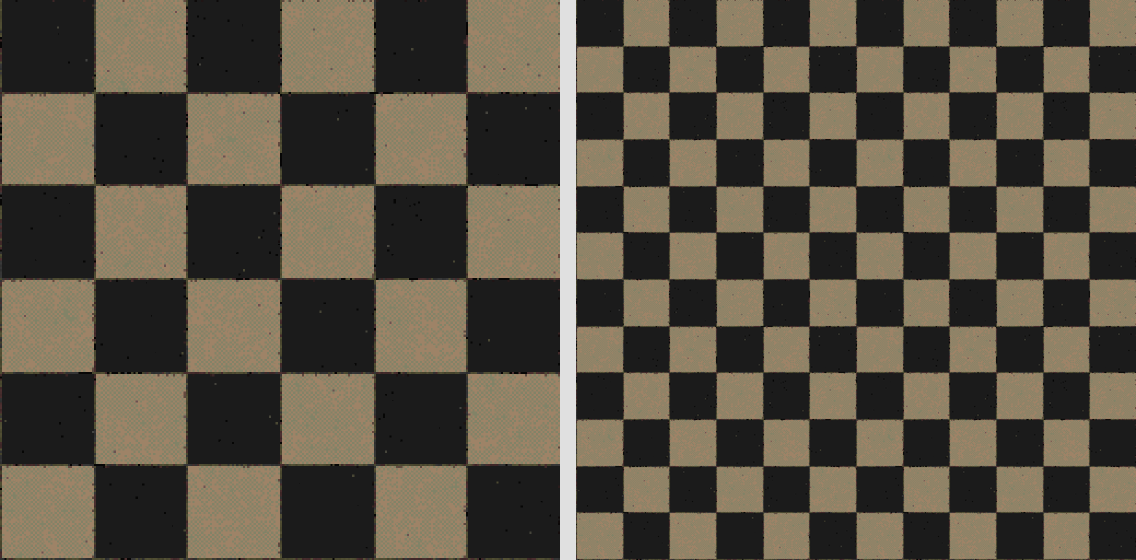
Left: one tile. Right: repeated 2 by 2.
Give the GLSL for this pattern, as a Shadertoy shader.

```glsl
// Worn six by six checkerboard in dithered tan and near-black, with thin mottled seams.

const float CELLS = 6.0;     // squares across and down
const float TEXELS = 256.0;  // dither grains across and down

const vec3 BLACK  = vec3(0.104, 0.104, 0.104);
const vec3 CLAY   = vec3(0.620, 0.512, 0.405);
const vec3 SAGE   = vec3(0.510, 0.512, 0.405);
const vec3 OLIVE  = vec3(0.300, 0.290, 0.190);
const vec3 MAROON = vec3(0.270, 0.170, 0.170);
const vec3 GREY   = vec3(0.200, 0.200, 0.200);
const vec3 SOOT   = vec3(0.025, 0.022, 0.020);

// Integer hash of a lattice point, 0 to 1
float hash(vec2 p, uint seed) {
    uvec2 q = uvec2(p) * uvec2(1597334677u, 3812015801u);
    uint h = (q.x ^ q.y ^ (seed * 2654435769u)) * 1597334677u;
    h = (h ^ (h >> 15)) * 2246822519u;
    h = (h ^ (h >> 13)) * 3266489917u;
    return float((h ^ (h >> 16)) >> 8) / 16777216.0;
}

// Value noise that wraps after a whole number of steps
float wrapNoise(vec2 uv, float period, uint seed) {
    vec2 p = uv * period;
    vec2 i = floor(p);
    vec2 f = smoothstep(0.0, 1.0, p - i);
    vec2 a = mod(i, period);
    vec2 b = mod(i + 1.0, period);
    float low  = mix(hash(a, seed), hash(vec2(b.x, a.y), seed), f.x);
    float high = mix(hash(vec2(a.x, b.y), seed), hash(b, seed), f.x);
    return mix(low, high, f.y);
}

// Checkered dither of two tones, broken up by soft noise
vec3 tanSquare(vec2 texel, vec2 uv) {
    float level = 0.17 + 0.28 * wrapNoise(uv, 32.0, 1u) + 0.22 * wrapNoise(uv, 80.0, 2u);
    float parity = mod(texel.x + texel.y, 2.0);
    float threshold = 0.5 * (parity + hash(texel, 3u));
    vec3 color = mix(CLAY, SAGE, step(threshold, level));
    float speck = step(hash(texel, 4u), 0.0012);
    return mix(color, MAROON + 0.15, speck);
}

// Flat dark square with clustered soot and a few pale flecks
vec3 blackSquare(vec2 texel, vec2 uv) {
    float cluster = smoothstep(0.5, 0.95, wrapNoise(uv, 64.0, 5u));
    float soot = step(hash(texel, 6u), 0.0012 + 0.009 * cluster);
    float fleck = step(hash(texel, 7u), 0.0007);
    vec3 color = mix(BLACK, SOOT, soot);
    return mix(color, mix(OLIVE, GREY + 0.06, hash(texel, 8u)), fleck);
}

// Seam tint, held over short runs and broken by single grains
vec3 seamColor(vec2 texel, vec2 runSize) {
    vec2 run = floor(texel / runSize);
    float pick = hash(texel, 9u) < 0.4 ? hash(texel, 10u) : hash(run, 11u);
    vec3 color = pick < 0.48 ? OLIVE : pick < 0.72 ? MAROON : pick < 0.93 ? GREY : SOOT;
    return color * (0.88 + 0.24 * hash(texel, 12u));
}

vec3 board(vec2 uv) {
    vec2 texel = mod(floor(uv * TEXELS), TEXELS);
    vec2 cell = floor((texel + 0.5) * CELLS / TEXELS);
    vec2 before = floor((texel - 0.5) * CELLS / TEXELS);
    vec2 after = floor((texel + 1.5) * CELLS / TEXELS);

    // Alternating squares
    bool isTan = mod(cell.x + cell.y, 2.0) < 0.5;
    vec3 color = isTan ? tanSquare(texel, uv) : blackSquare(texel, uv);

    // Chipped grains on the far side of each seam
    bool rim = any(notEqual(after, cell));
    if (rim && hash(texel, 13u) < 0.09) {
        color = isTan ? mix(color, MAROON, 0.65) : mix(SOOT, MAROON, hash(texel, 14u));
    }

    // Seams along the left and lower side of every square
    if (before.x != cell.x) color = seamColor(texel, vec2(1.0, 6.0));
    if (before.y != cell.y) color = seamColor(texel, vec2(6.0, 1.0));
    return color;
}

void mainImage(out vec4 fragColor, in vec2 fragCoord) {
    // Four samples per pixel smooth the grain edges
    vec3 sum = vec3(0.0);
    for (int i = 0; i < 4; i++) {
        vec2 offset = vec2(i % 2, i / 2) * 0.5 - 0.25;
        sum += board((fragCoord + offset) / iResolution.xy);
    }
    fragColor = vec4(sum / 4.0, 1.0);
}
```
